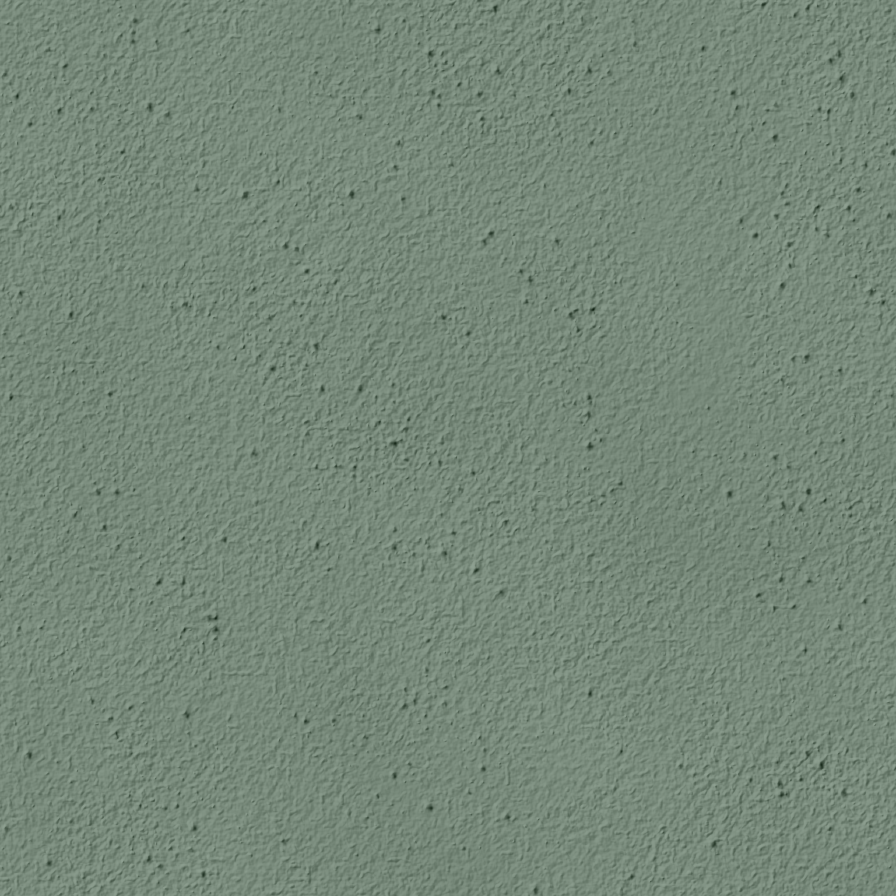
Give the GLSL for this texture, as a Shadertoy shader.

```glsl
// Draws a sage green trowelled plaster wall with fine grain, lit from the upper left.

const vec3  WALL_COLOR     = vec3(0.468, 0.538, 0.479);
const vec2  TO_LIGHT       = vec2(-0.77, 0.64);
const float CONTRAST       = 0.074;  // brightness change per unit of slope
const float LIGHT_LIMIT    = 0.55;   // damping of strong highlights
const float SHADE_LIMIT    = 0.06;   // damping of strong shades
const float SLOPE_STEP     = 0.0014; // sampling distance for the slope
const float RELIEF         = 0.01;   // height of one noise unit
const float STROKE_ANGLE   = 0.95;   // main trowel direction in radians
const float SWIRL          = 0.1;    // bending of the trowel strokes
const float CRUMB_GRID     = 72.0;   // cells across the canvas
const float CRUMB_SHARE    = 0.22;   // mean share of cells with a crumb
const vec2  CRUMB_RADIUS   = vec2(0.0014, 0.0040);
const float CRUMB_STEEP    = 2.3;
const float SHADOW_DEPTH   = 0.18;

// Integer hash giving two values from 0 to 1
vec2 hash2(ivec2 cell) {
    uvec2 v = uvec2(cell) * uvec2(1664525u, 22695477u) + 101390u;
    v.x += v.y * 1664525u;
    v.y += v.x * 1664525u;
    v ^= v >> 16u;
    v.x += v.y * 1664525u;
    v.y += v.x * 1664525u;
    v ^= v >> 16u;
    return vec2(v & 65535u) / 65535.0;
}

// Gradient noise, about -0.7 to 0.7
float cornerSlope(ivec2 cell, vec2 offset) {
    float angle = 6.28319 * hash2(cell).x;
    return dot(vec2(cos(angle), sin(angle)), offset);
}

float noise(vec2 p) {
    ivec2 i = ivec2(floor(p));
    vec2 f = fract(p);
    vec2 u = f * f * f * (f * (f * 6.0 - 15.0) + 10.0);
    float low  = mix(cornerSlope(i, f),
                     cornerSlope(i + ivec2(1, 0), f - vec2(1, 0)), u.x);
    float high = mix(cornerSlope(i + ivec2(0, 1), f - vec2(0, 1)),
                     cornerSlope(i + ivec2(1, 1), f - vec2(1, 1)), u.x);
    return mix(low, high, u.y);
}

vec2 noise2(vec2 p) {
    return vec2(noise(p), noise(p + 57.3));
}

// Coordinates along and across the trowel direction
vec2 alongStroke(vec2 p) {
    float c = cos(STROKE_ANGLE), s = sin(STROKE_ANGLE);
    return vec2(c * p.x + s * p.y, c * p.y - s * p.x);
}

// Scattered crumbs: x is their height, y their cast shadow
vec2 crumbs(vec2 p) {
    vec2 ragged = p + 0.0018 * noise2(p * 190.0);
    ivec2 home = ivec2(floor(p * CRUMB_GRID));
    vec2 result = vec2(0.0);
    for (int y = -1; y <= 1; y++)
    for (int x = -1; x <= 1; x++) {
        ivec2 cell = home + ivec2(x, y);
        vec2 traits = hash2(cell + 911);
        vec2 center = (vec2(cell) + 0.1 + 0.8 * hash2(cell + 377)) / CRUMB_GRID;
        float clump = noise(center * 5.0 + 19.0) + 0.9 * noise(center * 13.0 + 8.0);
        float present = step(traits.x, CRUMB_SHARE * (1.0 + 3.0 * clump));
        float size = traits.y * traits.y * traits.y;
        float radius = mix(CRUMB_RADIUS.x, CRUMB_RADIUS.y, size * traits.y);
        vec2 d = (ragged - center) / radius;
        vec2 s = (d + 0.9 * TO_LIGHT) * vec2(1.5, 1.0);
        result.x += present * radius * CRUMB_STEEP * exp(-dot(d, d));
        result.y += present * (0.1 + 0.9 * size) * exp(-dot(s, s));
    }
    return result;
}

// Wall height from grain, small lumps, trowel strokes and crumbs
float wallHeight(vec2 p) {
    vec2 q = alongStroke(p);
    vec2 bent = alongStroke(p + SWIRL * noise2(p * 2.3 + 3.7));
    float rough = 0.95 + 0.45 * noise(p * 4.5 + 12.0) + 0.5 * noise(p * 17.0 + 71.0);
    float grain = 0.24 * noise(q * vec2(46.0, 60.0))
                + 0.36 * noise(p * 96.0 + 23.0)
                + 0.34 * noise(q * vec2(142.0, 168.0) + 67.0)
                + 0.2 * noise(p * 255.0 + 31.0);
    float lumps = 0.45 * smoothstep(0.1, 0.65, noise(p * 135.0 + 140.0));
    float strokeMask = smoothstep(-0.05, 0.45, noise(p * 3.5 + 33.0));
    float strokes = 0.22 * noise(bent * vec2(18.0, 110.0) + 5.0)
                  + 0.4 * noise(bent * vec2(8.0, 42.0) + 87.0);
    return RELIEF * (rough * (grain + lumps) + strokeMask * strokes) + crumbs(p).x;
}

void mainImage(out vec4 fragColor, in vec2 fragCoord) {
    vec2 p = fragCoord / iResolution.y;

    // Slope towards the light, with stronger shades than highlights
    vec2 reach = 0.5 * SLOPE_STEP * TO_LIGHT;
    float slope = (wallHeight(p - reach) - wallHeight(p + reach)) / SLOPE_STEP;
    float damping = slope > 0.0 ? LIGHT_LIMIT : SHADE_LIMIT;
    float light = CONTRAST * slope / (1.0 + damping * abs(slope));

    // Faint stains and crumb shadows
    light += 0.02 * noise(p * 3.0 + 50.0) + 0.012 * noise(p * 9.0 + 21.0);
    light -= SHADOW_DEPTH * min(crumbs(p).y, 1.0);

    fragColor = vec4(max(WALL_COLOR + light, 0.06), 1.0);
}
```
